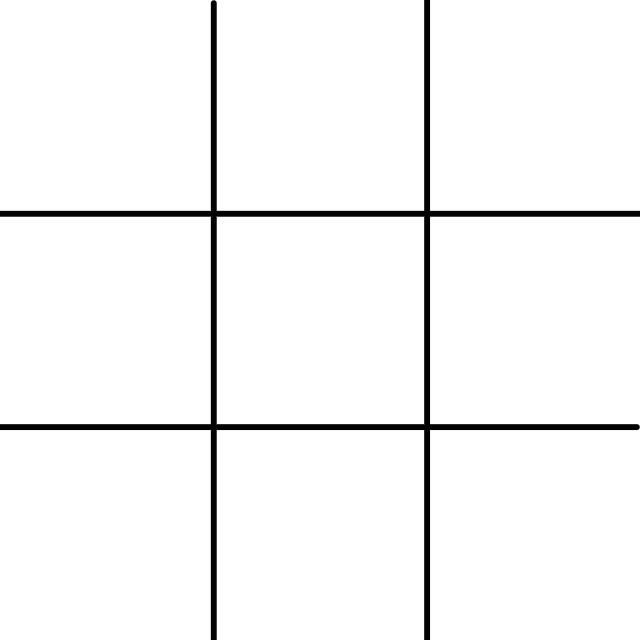
Write a WebGL 1 fragment shader that draws this pattern.

```glsl
precision highp float;

// Three by three grid of white square cells parted by thin black lines.
// Each line is a distance to a long stroke; the first stroke in each
// direction stops just inside the canvas with a round cap.

uniform vec2 u_resolution;

#define CELLS 3.0
#define HALF_WIDTH 0.0046
#define LINE_SHIFT vec2(0.0007, -0.0007)
#define CAP_CENTER 0.9950
#define PAPER vec3(1.0)
#define INK vec3(0.01)

// Signed distance to a stroke that ends in a round cap at endPos.
float strokeDistance(float across, float along, float endPos) {
  return length(vec2(across, max(along - endPos, 0.0))) - HALF_WIDTH;
}

// Signed distance to the nearest of all inner grid lines.
float gridDistance(vec2 p) {
  float nearest = 1.0;
  for (float i = 1.0; i < CELLS; i += 1.0) {
    vec2 offset = p - (i / CELLS + LINE_SHIFT);
    float endPos = i < 1.5 ? CAP_CENTER : 2.0;
    nearest = min(nearest, strokeDistance(offset.x, p.y, endPos));
    nearest = min(nearest, strokeDistance(offset.y, p.x, endPos));
  }
  return nearest;
}

void main() {
  vec2 p = gl_FragCoord.xy / u_resolution;
  float pixel = 1.0 / min(u_resolution.x, u_resolution.y);

  // Edge coverage over one pixel
  float coverage = clamp(0.5 - gridDistance(p) / pixel, 0.0, 1.0);
  gl_FragColor = vec4(mix(PAPER, INK, coverage), 1.0);
}
```
